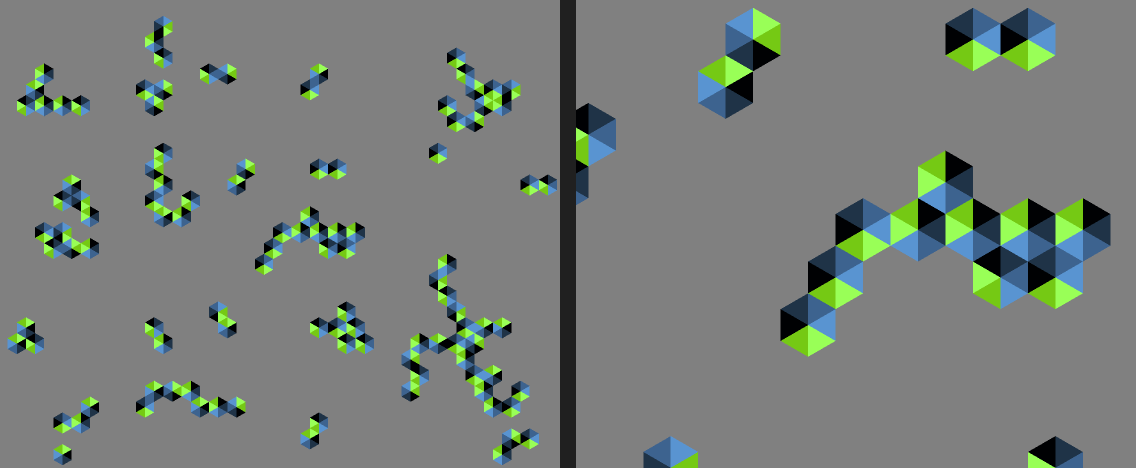
Left: the whole. Right: its middle third, enlarged.
A Shadertoy shader for this pattern:

```glsl
// Small clusters of six-coloured hexagons scattered on a plain grey ground.
// All tiles share one hexagonal lattice; each coarse block of the lattice
// seeds a short random walk, and every visited cell becomes a rotated tile.

const float PI = 3.14159265;
const float HALF_WIDTH = 0.01957;                // half a tile, in canvas heights
const vec2 LATTICE_ORIGIN = vec2(0.0358, 0.0623);
const vec2 ROW_SCALE = vec2(1.0, 1.7320508);     // lattice index to half widths
const vec2 BLOCK = vec2(10.0, 5.0);              // lattice steps per seed block
const int MAX_TILES = 7;

const vec3 GROUND = vec3(0.5);
const vec3 BLACK = vec3(0.0, 0.005, 0.01);
const vec3 NAVY = vec3(0.12, 0.20, 0.28);
const vec3 STEEL = vec3(0.24, 0.39, 0.56);
const vec3 SKY = vec3(0.35, 0.58, 0.82);
const vec3 LIME = vec3(0.60, 1.0, 0.34);
const vec3 LEAF = vec3(0.46, 0.79, 0.08);

float hash(vec2 p, float salt) {
    return fract(sin(dot(vec3(p, salt), vec3(127.1, 311.7, 74.7))) * 43758.55);
}

// Nearest lattice cell; its index has x in half tiles and x + y even.
vec2 nearestCell(vec2 p) {
    vec2 s = p / ROW_SCALE * 0.5;
    vec2 even = 2.0 * floor(s + 0.5);
    vec2 odd = 2.0 * floor(s) + 1.0;
    float toEven = length(p - even * ROW_SCALE);
    float toOdd = length(p - odd * ROW_SCALE);
    return toEven < toOdd ? even : odd;
}

// One of the six lattice directions, counted anticlockwise from the right.
vec2 latticeStep(float direction) {
    float a = direction * PI / 3.0;
    return floor(vec2(2.0 * cos(a), sin(a)) + 0.5);
}

// Does the random walk seeded in this block visit the cell?
bool walkVisits(vec2 cell, vec2 block) {
    if (hash(block, 1.0) < 0.14) return false;
    float row = block.y * 5.0 + 1.0 + floor(3.0 * hash(block, 2.0));
    float column = block.x * 5.0 + 1.0 + floor(3.0 * hash(block, 3.0));
    vec2 position = vec2(2.0 * column + mod(row, 2.0), row);
    float direction = floor(6.0 * hash(block, 4.0));
    float size = hash(block, 5.0);
    int tiles = int(1.95 + 5.7 * size * size);

    for (int i = 0; i < MAX_TILES; i++) {
        if (i >= tiles) break;
        if (distance(position, cell) < 0.5) return true;
        position += latticeStep(direction);
        direction += floor(3.4 * (hash(block, 10.0 + float(i)) - 0.5) + 0.5);
    }
    return false;
}

bool isOccupied(vec2 cell) {
    vec2 home = floor(cell / BLOCK);
    for (int y = -1; y <= 1; y++)
        for (int x = -1; x <= 1; x++)
            if (walkVisits(cell, home + vec2(x, y))) return true;
    return false;
}

// Only tiles that fit completely on the canvas are drawn.
bool fitsCanvas(vec2 cell, float aspect) {
    vec2 centre = LATTICE_ORIGIN + cell * ROW_SCALE * HALF_WIDTH;
    vec2 margin = HALF_WIDTH * vec2(1.0, 1.1547);
    return all(greaterThan(centre, margin))
        && all(lessThan(centre, vec2(aspect, 1.0) - margin));
}

// Six triangles: a clockwise ramp from black to sky, then two greens.
vec3 tileColor(vec2 offset, float turn) {
    float sector = mod(floor(atan(offset.y, offset.x) * 3.0 / PI + 0.5), 6.0);
    float shade = mod(turn - sector, 6.0);
    if (shade < 0.5) return BLACK;
    if (shade < 1.5) return NAVY;
    if (shade < 2.5) return STEEL;
    if (shade < 3.5) return SKY;
    return mod(sector, 2.0) > 0.5 ? LIME : LEAF;
}

vec3 sceneColor(vec2 uv, float aspect) {
    vec2 p = (uv - LATTICE_ORIGIN) / HALF_WIDTH;
    vec2 cell = nearestCell(p);
    if (!fitsCanvas(cell, aspect) || !isOccupied(cell)) return GROUND;
    return tileColor(p - cell * ROW_SCALE, floor(6.0 * hash(cell, 30.0)));
}

void mainImage(out vec4 fragColor, in vec2 fragCoord) {
    float aspect = iResolution.x / iResolution.y;
    vec3 color = vec3(0.0);

    // Four samples per pixel smooth the edges.
    for (int i = 0; i < 4; i++) {
        vec2 jitter = vec2(i % 2, i / 2) * 0.5 - 0.25;
        color += sceneColor((fragCoord + jitter) / iResolution.y, aspect);
    }
    fragColor = vec4(color * 0.25, 1.0);
}
```
